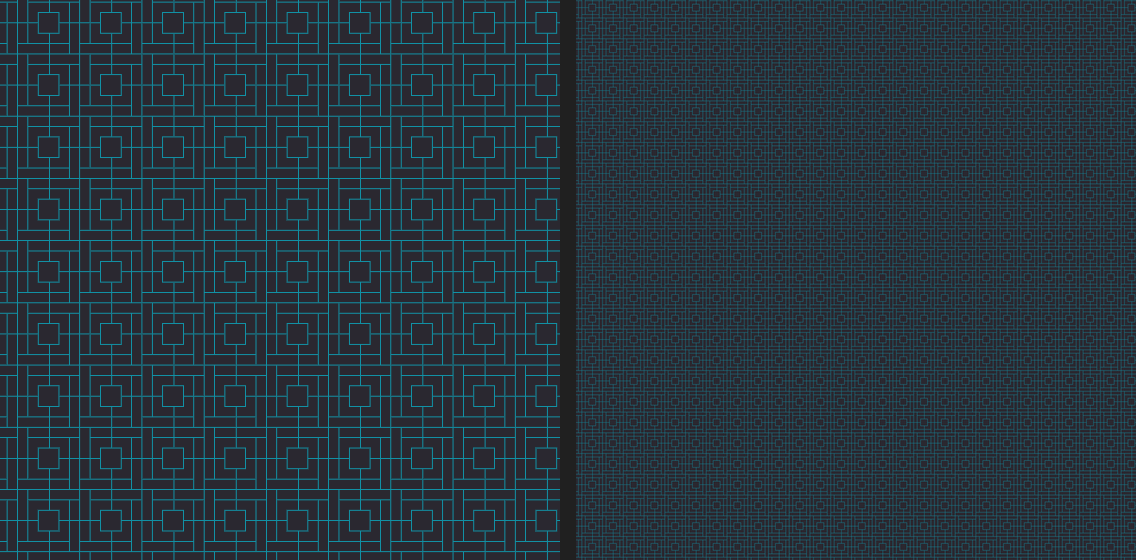
Left, the tile; right, the same tile 3 across and 3 down.
Give the GLSL for this pattern, as a WebGL 2 fragment shader.

```glsl
#version 300 es
precision highp float;
// Thin cyan grid of pinwheel frames around linked squares on a dark ground.

uniform vec2 u_resolution;
out vec4 outColor;

const float REPEATS = 9.0;                  // cells across and down
const vec2 CELL_ORIGIN = vec2(0.281, 0.133); // top left cell corner, in cells
const float LINE_WIDTH = 0.0115;            // in cells
const float SQUARE_HALF = 1.0 / 6.0;        // half side of the central square
const float FRAME_HALF = 1.0 / 3.0;         // distance of frame bars from centre
const float STEM_SHIFT = 0.015;             // vertical link sits right of centre
const vec3 GROUND_COLOR = vec3(0.165, 0.158, 0.187);
const vec3 LINE_COLOR = vec3(0.03, 0.73, 0.83);

// Distance to an upright segment at x, from y = low to y = high.
float uprightSegment(vec2 p, float x, float low, float high) {
    return length(vec2(p.x - x, p.y - clamp(p.y, low, high)));
}

// Four bars, each a quarter turn from the last, overlapping at one end.
float pinwheelFrame(vec2 p) {
    float d = 1.0;
    for (int i = 0; i < 4; i++) {
        d = min(d, uprightSegment(p, -FRAME_HALF, -0.5, FRAME_HALF));
        p = vec2(-p.y, p.x);
    }
    return d;
}

// Links from the square to the cell edges.
float squareLinks(vec2 p) {
    float stem = uprightSegment(vec2(p.x, abs(p.y)), STEM_SHIFT, SQUARE_HALF, 0.5);
    float arm = uprightSegment(vec2(p.y, abs(p.x)), 0.0, SQUARE_HALF, 0.5);
    return min(stem, arm);
}

// Distance to the nearest line; p is centred in the cell, y pointing down.
float cellLines(vec2 p) {
    vec2 a = abs(p);
    float outer = 0.5 - max(a.x, a.y);
    float square = abs(max(a.x, a.y) - SQUARE_HALF);
    return min(min(outer, square), min(pinwheelFrame(p), squareLinks(p)));
}

// Share of a pixel covered by a line, also when the line is thinner than it.
float lineCoverage(float d, float pixel) {
    float overlap = 0.5 * (LINE_WIDTH + pixel) - d;
    return clamp(overlap / pixel, 0.0, min(1.0, LINE_WIDTH / pixel));
}

void main() {
    vec2 grid = gl_FragCoord.xy / u_resolution * REPEATS - CELL_ORIGIN;
    vec2 cell = fract(vec2(grid.x, -grid.y)) - 0.5;
    float pixel = REPEATS / min(u_resolution.x, u_resolution.y);

    float ink = lineCoverage(cellLines(cell), pixel);
    outColor = vec4(mix(GROUND_COLOR, LINE_COLOR, ink), 1.0);
}
```
